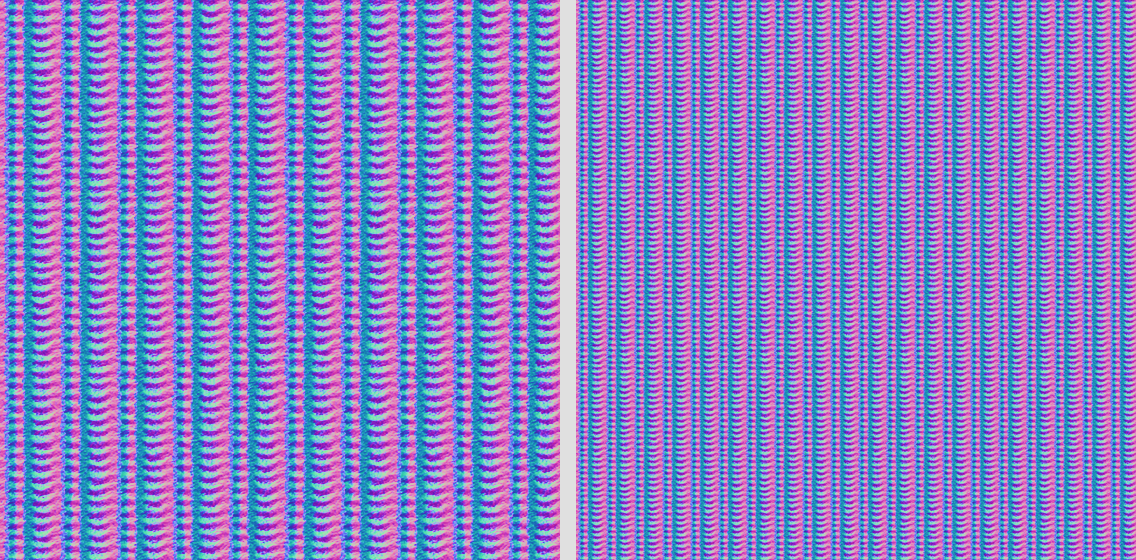
Left, the tile; right, the same tile 2 across and 2 down.
Reproduce this texture map procedurally as a three.js fragment shader.

```glsl
varying vec2 vUv;

float hash(vec2 p) {
  return fract(sin(dot(p, vec2(127.1, 311.7))) * 43758.55);
}

float cornerRamp(vec2 cell, vec2 offset, vec2 period) {
  float angle = 6.2832 * hash(mod(cell, period));
  return dot(vec2(cos(angle), sin(angle)), offset);
}

// Gradient noise that wraps after a whole number of cells
float gradientNoise(vec2 p, vec2 period) {
  vec2 c = floor(p), f = p - c;
  vec2 w = f * f * f * (f * (f * 6.0 - 15.0) + 10.0);
  vec2 e = vec2(1.0, 0.0);
  float low = mix(cornerRamp(c, f, period), cornerRamp(c + e.xy, f - e.xy, period), w.x);
  float high = mix(cornerRamp(c + e.yx, f - e.yx, period), cornerRamp(c + e.xx, f - e.xx, period), w.x);
  return mix(low, high, w.y);
}

// Height of the slanted fibres and of the finer lint
float fuzz(vec2 t) {
  vec2 slanted = vec2(t.x - t.y, t.x + t.y) * vec2(62.0, 36.0);
  float fibres = gradientNoise(slanted, vec2(62.0, 36.0));
  return fibres + 0.6 * gradientNoise(t * vec2(120.0, 84.0), vec2(120.0, 84.0));
}

float band(float from, float to, float soft, float x) {
  return smoothstep(from - soft, from + soft, x) * (1.0 - smoothstep(to - soft, to + soft, x));
}

void main() {
  // The knit swatch holds 5 columns by 16 rows and lies 2 across, 3 down
  vec2 swatch = vUv * vec2(2.0, 3.0);
  float wobble = gradientNoise(swatch * vec2(30.0, 32.0), vec2(30.0, 32.0));
  float drift = gradientNoise(swatch * vec2(15.0, 12.0) + 0.37, vec2(15.0, 12.0));
  float here = fuzz(swatch);

  float across = vUv.x * 10.0 - 0.44 + 0.035 * wobble + 0.025 * here;
  float column = mod(floor(across), 5.0);
  float s = fract(across);
  float row = vUv.y * 48.0 - 0.71 + 0.4 * (hash(vec2(column, 7.0)) - 0.5) + 0.2 * drift + 0.1 * here;

  // Sideways slope: a wide rib with a broad crown, a flat gap, then a narrow rib
  float wide = band(0.01, 0.65, 0.02, s);
  float narrow = band(0.725, 0.97, 0.018, s);
  vec2 slope = vec2(-0.1, 0.0);
  slope.x += wide * (1.95 * smoothstep(0.1, 0.24, s) + 1.55 * smoothstep(0.3, 0.54, s) - 1.75);
  slope.x += narrow * (3.2 * smoothstep(0.77, 0.91, s) - 1.4);

  // Stitch rows: sagging arcs on the wide rib, straight bumps on the narrow one
  float bend = min(abs(s - 0.3), 0.24);
  float arcs = -cos(6.2832 * (row - 6.5 * bend * bend));
  float bumps = -cos(6.2832 * (row - 0.1));
  float arcDepth = smoothstep(0.07, 0.18, s) - 0.6 * smoothstep(0.44, 0.58, s);
  float wear = 1.0 + 0.5 * wobble + 0.4 * drift;
  slope.y += wear * (1.75 * arcs * arcDepth * wide + 1.35 * bumps * narrow);
  slope.x += 0.45 * arcs * (s - 0.3) * arcDepth * wide;
  slope.y -= 0.14 * slope.x;

  // Fibre relief, calmer in the gaps
  vec2 e = vec2(0.0036, 0.0054);
  vec2 relief = vec2(fuzz(swatch + vec2(e.x, 0.0)), fuzz(swatch + vec2(0.0, e.y))) - here;
  slope += 1.65 * relief * mix(0.75, 1.0, max(wide, narrow));

  // Encode the surface direction as colour
  vec3 normal = normalize(vec3(slope, 1.0));
  gl_FragColor = vec4(0.5 + normal * vec3(0.45, 0.45, 0.47), 1.0);
}
```
